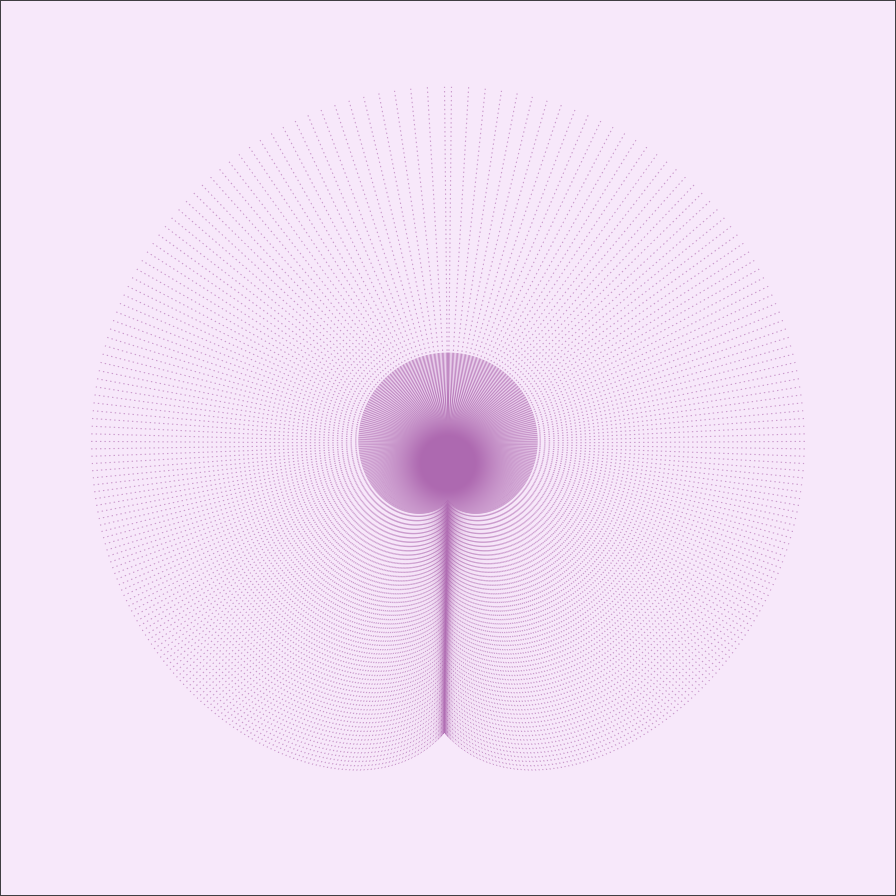
This background is drawn by a WebGL 2 fragment shader. Its source:

```glsl
#version 300 es
precision highp float;

uniform vec2 u_resolution;
out vec4 fragColor;

const float PI = 3.14159265;

// Pixel coverage of lines at whole phases; fades to the mean when too dense
float lineComb(float phase, float spacing, float width, float px) {
    float d = (0.5 - abs(fract(phase) - 0.5)) * spacing;
    float line = clamp((0.5 * (width + px) - d) / px, 0.0, min(1.0, width / px));
    return mix(min(1.0, width / spacing), line, smoothstep(1.0, 2.2, spacing / px));
}

// Size of the nested notched circle that passes through a polar point
float nestedSize(float radius, float angleFromNotch) {
    float size = max(radius, 0.02);
    for (int i = 0; i < 5; i++) {
        float notch = 0.0234 + 0.13 * size;
        size = radius + notch * exp(-angleFromNotch / (0.1 + 0.04 / max(size, 0.02)));
    }
    return size;
}

void main() {
    float px = 1.0 / min(u_resolution.x, u_resolution.y);
    vec2 uv = gl_FragCoord.xy * px;
    vec2 extent = u_resolution * px;
    vec2 p = uv - 0.5 * extent - vec2(0.0, 0.005);
    float depth = -p.y;
    p.x += 0.004 * smoothstep(0.0, 0.32, depth);

    float radius = max(length(p), 0.001);
    float angle = atan(abs(p.x), p.y);
    float size = nestedSize(radius, PI - angle);

    // Rays crowd together from the top towards the notch
    float rayPhase = 37.8 * (exp(0.54 * angle) - 1.0) - 0.2;
    float raySpacing = radius * 0.049 * exp(-0.54 * angle);

    // Outer fan: dots where rays cross the nested curves
    float outerMask = 1.0 - smoothstep(-0.5, 0.5, (size - 0.3985) / px);
    float rays = lineComb(rayPhase, raySpacing, 0.0013, px);
    float rings = lineComb(size / 0.00497, 0.00497, 0.0016, px);
    float ink = 0.6 * rays * rings * outerMask;

    // Stem where the curves gather above the notch
    float stemWidth = 0.004 + 0.009 * exp(-max(depth - 0.06, 0.0) / 0.08);
    float stem = 0.85 * exp(-pow(abs(p.x) / stemWidth, 1.3));
    stem += 0.1 * exp(-abs(p.x) / 0.03);
    ink = mix(ink, 1.0, stem * smoothstep(0.03, 0.07, depth) * outerMask);

    // Inner disc: solid heart, soft falloff and fine stripes at the top
    float heart = length(p + vec2(0.0, 0.022));
    float inner = 0.42 + 0.58 * exp(-pow(max(heart - 0.03, 0.0) / 0.033, 1.3));
    float stripeFade = smoothstep(0.9, 2.4, raySpacing / px);
    inner *= 1.0 + 0.55 * stripeFade * cos(2.0 * PI * rayPhase);
    float spine = clamp((0.0012 + 0.5 * px - abs(p.x)) / px, 0.0, 1.0);
    inner = max(inner, 0.72 * spine * step(0.0, p.y));
    float innerMask = 1.0 - smoothstep(-0.6, 0.6, (size - 0.1016) / px);
    ink = mix(ink, max(ink, min(inner, 1.0)), innerMask);

    vec3 color = mix(vec3(0.97, 0.91, 0.98), vec3(0.68, 0.41, 0.69), ink);

    // Thin dark frame
    vec2 margin = min(uv, extent - uv);
    float edge = min(margin.x, margin.y);
    float frame = clamp((0.00098 - edge) / px + 0.5, 0.0, 1.0);
    color = mix(color, vec3(0.15, 0.15, 0.16), frame);

    fragColor = vec4(color, 1.0);
}
```
